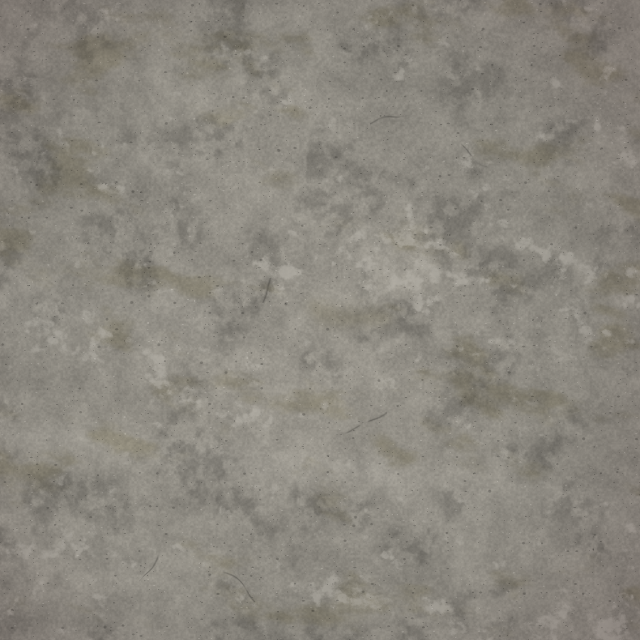
A Shadertoy shader for this texture:

```glsl
// Weathered grey concrete with pale scuffed bands, dull stains, pits and hairline cracks.

float hash(vec2 p) {
    vec3 q = fract(p.xyx * vec3(0.1031, 0.1030, 0.0973));
    q += dot(q, q.yzx + 33.33);
    return fract((q.x + q.y) * q.z);
}

float noise(vec2 p) {
    vec2 i = floor(p), f = fract(p);
    f = f * f * (3.0 - 2.0 * f);
    return mix(mix(hash(i), hash(i + vec2(1, 0)), f.x),
               mix(hash(i + vec2(0, 1)), hash(i + vec2(1, 1)), f.x), f.y);
}

float fbm(vec2 p) {
    float sum = 0.0, amp = 0.5;
    for (int i = 0; i < 5; i++) {
        sum += amp * noise(p);
        p = mat2(1.6, 1.2, -1.2, 1.6) * p + 17.3;
        amp *= 0.5;
    }
    return sum;
}

// Soft sloping stripe from a to b with a given half width.
float band(vec2 p, vec2 a, vec2 b, float width) {
    vec2 d = b - a;
    float t = clamp(dot(p - a, d) / dot(d, d), 0.0, 1.0);
    float r = length(p - a - d * t) / width;
    return exp(-r * r);
}

// Scattered small pits, one candidate per grid cell.
float pits(vec2 p, float cells, float chance) {
    vec2 id = floor(p * cells);
    vec2 centre = 0.3 + 0.4 * vec2(hash(id + 3.1), hash(id + 8.7));
    vec2 d = fract(p * cells) - centre;
    d.y *= 1.0 + hash(id + 5.5);
    float radius = 0.1 + 0.18 * hash(id + 1.9);
    return step(hash(id + 40.0), chance) * smoothstep(radius, radius * 0.3, length(d));
}

// A few short, wavering cracks at random spots and angles.
float cracks(vec2 p) {
    float ink = 0.0;
    p += 0.012 * (vec2(noise(p * 35.0), noise(p * 35.0 + 50.0)) - 0.5);
    for (float i = 0.0; i < 7.0; i++) {
        vec2 mid = vec2(hash(vec2(i, 2.0)), hash(vec2(i, 9.0)));
        float angle = 2.6 * hash(vec2(i, 5.0)) - 1.0;
        vec2 along = vec2(cos(angle), sin(angle)) * (0.015 + 0.03 * hash(vec2(i, 7.0)));
        ink = max(ink, band(p, mid - along, mid + along, 0.0013));
    }
    return ink * smoothstep(0.3, 0.6, noise(p * 60.0));
}

void mainImage(out vec4 fragColor, in vec2 fragCoord) {
    vec2 p = fragCoord / iResolution.xy;
    vec2 warped = p + 0.05 * (vec2(fbm(p * 9.0), fbm(p * 9.0 + 31.0)) - 0.5);
    vec2 tilted = vec2(p.x - 0.15 * p.y, p.y + 0.15 * p.x);

    // Broad clouds, mottling and fine grain
    float clouds = fbm(tilted * vec2(4.0, 7.0)) - 0.5;
    float mottle = fbm(p * 32.0 + 7.0) - 0.5;
    float grain = 0.6 * noise(p * 260.0) + 0.4 * noise(p * 470.0 + 9.0) - 0.5;
    float tone = 0.567 + 0.09 * clouds + 0.12 * mottle + 0.085 * grain;
    vec3 color = tone * vec3(1.015, 0.99, 0.93);

    // Faint worn ridges
    float ridge = band(warped, vec2(0.0, 0.33), vec2(0.6, 0.25), 0.022)
                + 0.7 * band(warped, vec2(0.0, 0.53), vec2(0.3, 0.5), 0.04)
                + 0.5 * band(warped, vec2(0.6, 0.25), vec2(1.0, 0.21), 0.04);
    color += 0.03 * ridge;

    // Dark mottled blotches, strongest at upper left
    float upperLeft = smoothstep(0.95, 0.1, length(p - vec2(0.1, 0.85)));
    float blotch = smoothstep(0.5, 0.72, fbm(p * 14.0 + 61.0) + 0.06 * upperLeft);
    color *= 1.0 - 0.14 * blotch * smoothstep(0.3, 0.65, fbm(p * 70.0));

    // Olive stains drawn out sideways
    float stain = smoothstep(0.58, 0.76, fbm(tilted * vec2(9.0, 18.0) + 23.0));
    stain = max(stain, 0.7 * band(warped, vec2(0.5, 0.51), vec2(0.59, 0.51), 0.016));
    color = mix(color, color * vec3(0.91, 0.90, 0.85), stain);

    // Chalky flakes gathered in sloping bands
    float scuff = band(warped, vec2(0.44, 0.56), vec2(0.64, 0.56), 0.045)
                + band(warped, vec2(0.78, 0.66), vec2(0.92, 0.56), 0.06) * 0.8
                + band(warped, vec2(0.08, 0.46), vec2(0.38, 0.38), 0.04)
                + band(warped, vec2(0.36, 0.085), vec2(1.0, 0.015), 0.018) * 1.3
                + band(warped, vec2(0.02, 0.14), vec2(0.36, 0.1), 0.02) * 0.7
                + band(warped, vec2(0.55, 0.645), vec2(0.71, 0.6), 0.009) * 1.8;
    float flakeNoise = 0.55 * fbm(tilted * vec2(22.0, 34.0) + 11.0) + 0.45 * fbm(p * 75.0);
    float flakes = smoothstep(0.6, 0.76, flakeNoise + 0.13 * min(scuff, 1.6));
    color = mix(color, vec3(0.70, 0.685, 0.65), 0.65 * flakes);

    // Pits, pale specks and cracks
    color *= 1.0 - 0.2 * pits(p, 75.0, 0.09) - 0.17 * pits(p + 0.37, 150.0, 0.1);
    color += 0.07 * pits(p + 0.71, 110.0, 0.05);
    color *= 1.0 - 0.2 * cracks(p);

    // Light falling off toward the edges, more so at the right
    vec2 off = (p - vec2(0.46, 0.48)) * vec2(1.0, 0.95);
    float falloff = dot(off, off);
    color *= 1.02 - 0.32 * falloff;
    color = mix(color, color * vec3(1.0, 0.97, 0.98), smoothstep(0.15, 0.5, falloff));
    fragColor = vec4(color, 1.0);
}
```
